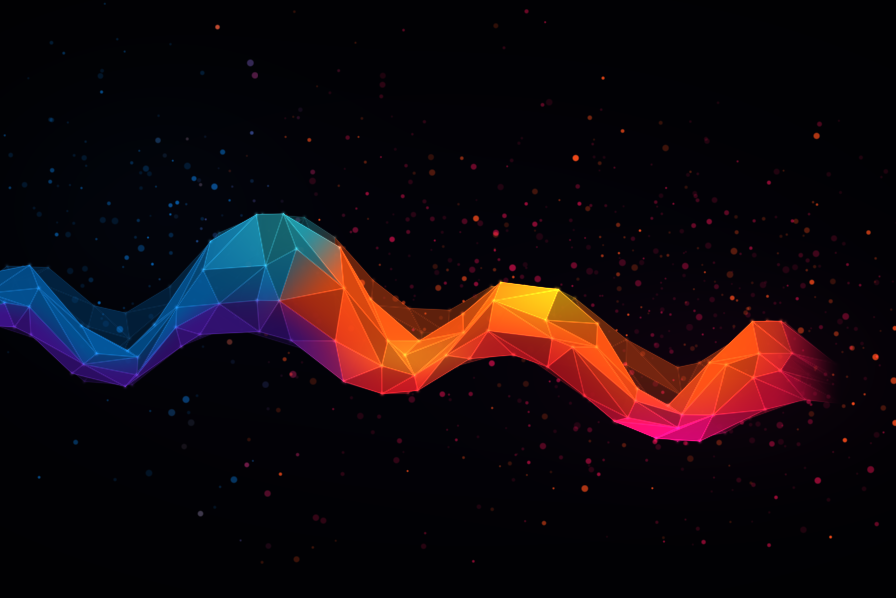
Write a Shadertoy shader that draws this background.

```glsl
// A faceted ribbon waves across a near-black field, from teal to orange to magenta.
// Two jittered triangle meshes (translucent back, solid front) hang between smooth
// edge curves; hashed grids scatter the glowing dust around them.

vec2 hash2(vec2 p) {
    vec3 q = fract(p.xyx * vec3(.1031, .1030, .0973));
    q += dot(q, q.yzx + 33.33);
    return fract((q.xx + q.yz) * q.zy);
}

float hump(float x, float centre, float width) {
    return exp(-pow(abs(x - centre) / width, 2.8));
}

// Edge curves of the ribbon; lengths are in canvas heights
float topEdge(float x) {
    return .469 - .09 * smoothstep(.78, 1.055, x)
        + .09 * hump(x, .043, .098) + .174 * hump(x, .459, .164)
        + .10 * hump(x, .932, .137) + .086 * hump(x, 1.283, .092);
}

float bottomEdge(float x) {
    return .459 - .0676 * x * x - .104 * hump(x, .186, .111)
        - .09 * hump(x, .641, .121) - .111 * hump(x, 1.113, .156);
}

float foldEdge(float x) {
    return topEdge(x) - .065 * hump(x, .19, .09)
        - .05 * hump(x, .68, .09) - .07 * hump(x, 1.09, .08);
}

float spot(vec2 p, vec2 centre, vec2 size) {
    vec2 d = (p - centre) / size;
    return exp(-dot(d, d));
}

vec3 ribbonColor(vec2 p) {
    float low = bottomEdge(p.x);
    float v = clamp((p.y - low) / (topEdge(p.x) - low), 0., 1.);
    vec3 violet = vec3(.20, .06, .45);
    vec3 cool = mix(violet, vec3(.01, .30, .54), smoothstep(.12, .48, v));
    cool = mix(cool, vec3(.14, .60, .62), .9 * spot(p, vec2(.50, .62), vec2(.14, .09)));
    vec3 hot = mix(vec3(.78, .08, .14), vec3(.97, .32, .07), smoothstep(.0, .65, v));
    hot = mix(hot, vec3(1., .76, .08), spot(p, vec2(.93, .51), vec2(.10, .05)));
    hot = mix(hot, vec3(1., .58, .12), .8 * spot(p, vec2(.69, .405), vec2(.09, .028)));
    hot = mix(hot, vec3(.95, .03, .52), spot(p, vec2(1.15, .26), vec2(.15, .055)));
    hot = mix(hot, vec3(.66, .04, .20), smoothstep(1.22, 1.36, p.x - .3 * (p.y - .4)));
    hot = mix(hot, violet, (1. - smoothstep(.05, .4, v)) * (1. - smoothstep(.48, .64, p.x)));
    float boundary = .44 + .9 * (p.y - .47);
    return mix(cool, hot, smoothstep(-.035, .05, p.x - boundary));
}

// Signed distance to a triangle, negative inside
float triangle(vec2 p, vec2 a, vec2 b, vec2 c) {
    vec2 e0 = b - a, e1 = c - b, e2 = a - c;
    vec2 v0 = p - a, v1 = p - b, v2 = p - c;
    vec2 q0 = v0 - e0 * clamp(dot(v0, e0) / dot(e0, e0), 0., 1.);
    vec2 q1 = v1 - e1 * clamp(dot(v1, e1) / dot(e1, e1), 0., 1.);
    vec2 q2 = v2 - e2 * clamp(dot(v2, e2) / dot(e2, e2), 0., 1.);
    float s = sign(e0.x * e2.y - e0.y * e2.x);
    vec2 d = min(min(vec2(dot(q0, q0), s * (v0.x * e0.y - v0.y * e0.x)),
                     vec2(dot(q1, q1), s * (v1.x * e1.y - v1.y * e1.x))),
                     vec2(dot(q2, q2), s * (v2.x * e2.y - v2.y * e2.x)));
    return -sqrt(d.x) * sign(d.y);
}

// Grid point of the mesh; lift 0 ends at the fold, lift 1 at the top edge
vec2 meshVertex(vec2 id, float lift) {
    vec2 jitter = .7 * (hash2(id + 17. * lift + 40.) - .5);
    float inner = step(.5, id.y) * step(id.y, 2.5);
    float x = (id.x + jitter.x) * .07;
    float v = (id.y + jitter.y * inner) / 3.;
    return vec2(x, mix(bottomEdge(x), mix(foldEdge(x), topEdge(x), lift), v));
}

// Premultiplied facets with glowing wires and nodes
vec4 mesh(vec2 p, float lift, float px) {
    vec4 surface = vec4(0);
    float wire = 0., node = 0.;
    for (int j = 0; j < 3; j++)
    for (int i = -1; i <= 1; i++) {
        vec2 id = vec2(floor(p.x / .07) + float(i), float(j));
        vec2 a = meshVertex(id, lift), b = meshVertex(id + vec2(1, 0), lift);
        vec2 c = meshVertex(id + vec2(0, 1), lift), d = meshVertex(id + 1., lift);
        bool flip = hash2(id + 71.).x > .5;
        node = max(node, max(spot(p, a, vec2(.003)), spot(p, c, vec2(.003))));
        for (int k = 0; k < 2; k++) {
            vec2 t0 = k == 0 ? a : d, t1 = flip ? (k == 0 ? b : c) : b;
            vec2 t2 = flip ? (k == 0 ? d : a) : c;
            float dist = triangle(p, t0, t1, t2);
            float shade = .72 + .5 * hash2(id + 9. + 31. * float(k)).y;
            vec3 tint = shade * ribbonColor(mix((t0 + t1 + t2) / 3., p, .45));
            surface = mix(surface, vec4(tint, 1), 1. - smoothstep(-.5 * px, .5 * px, dist));
            wire = max(wire, 1. - smoothstep(0., .0011 + .6 * px, abs(dist)));
        }
    }
    vec3 light = ribbonColor(p) * .8 + vec3(.12, .10, .08);
    surface.rgb += light * (.36 * wire + .6 * node);
    return surface;
}

// Scattered dots: coarse grids hold the large ones, fine grids the small
vec3 dust(vec2 p, float px) {
    vec3 sum = vec3(0);
    for (int n = 0; n < 5; n++) {
        float cell = .075 - .012 * float(n);
        vec2 id = floor(p / cell) + 53. * float(n + 1);
        vec2 place = hash2(id), pick = hash2(id + 211.), look = hash2(id + 407.);
        vec2 centre = (floor(p / cell) + .2 + .6 * place) * cell;
        float density = .22 * spot(centre, vec2(.30, .66), vec2(.34, .22))
            + .65 * spot(centre, vec2(1.20, .43), vec2(.36, .23))
            + .32 * spot(centre, vec2(.68, .48), vec2(.55, .26));
        float radius = mix(.0014, .0058, look.x * look.x);
        float disc = 1. - smoothstep(radius - px, radius + px, length(p - centre));
        vec3 warm = mix(vec3(.62, .04, .20), vec3(1., .30, .08), step(.72, pick.y));
        vec3 tint = mix(vec3(.02, .38, .68), warm, smoothstep(.30, .52, centre.x + .2 * (pick.y - .5)));
        sum += tint * disc * step(pick.x, density) * mix(.18, .95, pow(look.y, 3.));
    }
    return sum;
}

void mainImage(out vec4 fragColor, in vec2 fragCoord) {
    vec2 p = fragCoord / iResolution.y;
    float px = 1. / iResolution.y;
    // Dark field with faint haze
    vec3 color = vec3(.003, .003, .010) + vec3(.006, .004, .022) * spot(p, vec2(.75, .5), vec2(.8, .4));
    color += vec3(.0, .012, .022) * spot(p, vec2(.25, .66), vec2(.25, .2));
    color += vec3(.045, .003, .025) * spot(p, vec2(1.2, .37), vec2(.28, .15));
    color += dust(p, px);
    // Translucent back, then solid front, dissolving at the right
    if (p.y > .2 && p.y < .68) {
        float fade = 1. - smoothstep(1.29, 1.41, p.x);
        vec4 back = mesh(p, 1., px) * .38 * fade;
        vec4 front = mesh(p, 0., px) * .94 * fade;
        color = color * (1. - back.a) + back.rgb;
        color = color * (1. - front.a) + front.rgb;
    }
    fragColor = vec4(min(color, 1.), 1);
}
```
